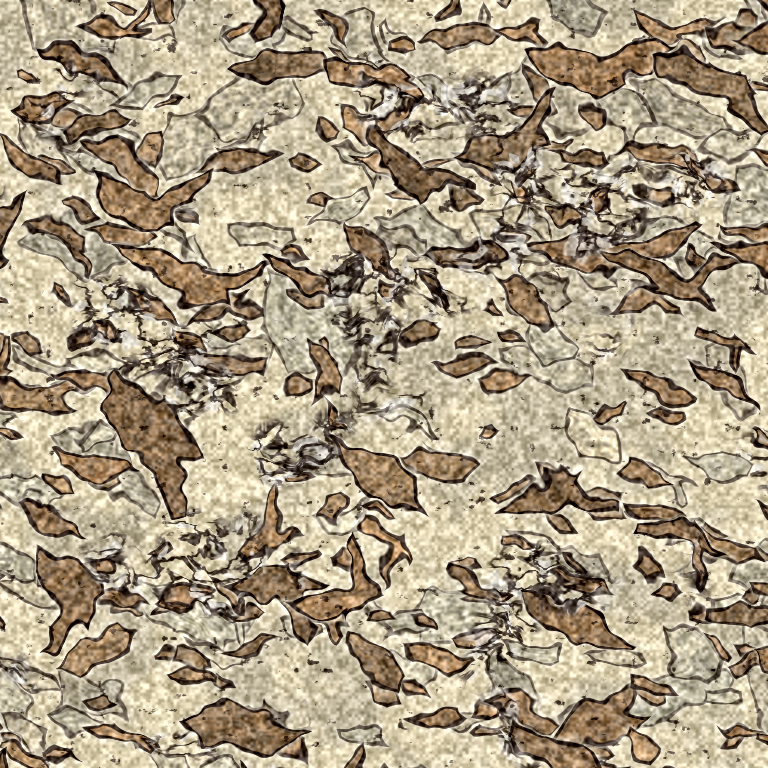
Give the GLSL for this texture, as a WebGL 2 fragment shader.

```glsl
#version 300 es
precision highp float;
// Thin section of stone: inked brown shards and pale grey fragments in grainy cream.

uniform vec2 u_resolution;
out vec4 fragColor;

const float TAU = 6.2832;
const vec3 CREAM = vec3(0.88, 0.83, 0.70);
const vec3 HIGHLIGHT = vec3(0.99, 0.96, 0.88);
const vec3 GREY = vec3(0.70, 0.67, 0.58);
const vec3 BROWN = vec3(0.57, 0.45, 0.32);
const vec3 INK = vec3(0.08, 0.03, 0.01);

float hash(vec2 p) {
  return fract(sin(dot(p, vec2(127.1, 311.7))) * 43758.5);
}

float noise(vec2 p) {
  vec2 cell = floor(p), f = fract(p);
  f = f * f * (3.0 - 2.0 * f);
  float low = mix(hash(cell), hash(cell + vec2(1, 0)), f.x);
  float high = mix(hash(cell + vec2(0, 1)), hash(cell + vec2(1, 1)), f.x);
  return mix(low, high, f.y);
}

float fbm(vec2 p) {
  float sum = 0.0, weight = 0.5;
  for (int i = 0; i < 4; i++) {
    sum += weight * noise(p);
    p = p * 2.03 + 17.3;
    weight *= 0.5;
  }
  return sum / 0.9375;
}

vec2 rotate(vec2 p, float angle) {
  float c = cos(angle), s = sin(angle);
  return vec2(c * p.x + s * p.y, c * p.y - s * p.x);
}

// Distance to an irregular convex polygon stretched to the given half size
float polygon(vec2 p, vec2 size, float seed) {
  float d = -10.0;
  for (int i = 0; i < 6; i++) {
    float side = float(i);
    float angle = (side + 0.6 * hash(vec2(seed, side))) * TAU / 6.0;
    vec2 normal = vec2(cos(angle), sin(angle)) / size;
    float reach = mix(0.55, 0.9, hash(vec2(side + 9.0, seed)));
    d = max(d, (dot(p, normal) - reach) / length(normal));
  }
  return d;
}

// A shard, sometimes forked by a second, slimmer limb
float shard(vec2 p, vec2 size, float seed, float forkChance) {
  float d = polygon(p, size, seed);
  if (hash(vec2(seed, 31.0)) < forkChance) {
    float turn = mix(0.5, 1.4, hash(vec2(seed, 32.0)));
    turn *= hash(vec2(seed, 33.0)) < 0.5 ? -1.0 : 1.0;
    vec2 limb = rotate(p - vec2(0.3 * size.x, 0.0), turn);
    limb.x -= 0.4 * size.x;
    float e = polygon(limb, size * vec2(0.8, 0.65), seed + 5.0);
    float blend = max(0.06 - abs(d - e), 0.0);
    d = min(d, e) - blend * blend * 4.0;
  }
  return d;
}

// Paints one layer of shards; size is the half size in cells
vec3 scatter(vec3 ground, vec2 uv, float cells, vec2 size, float chance,
             float forkChance, vec3 tint, float opacity, float inkAmount, float seed) {
  vec2 p = uv * cells;
  float soft = max(0.0010, 0.7 / u_resolution.y);
  float mottle = 0.7 + 0.6 * noise(uv * 150.0 + seed);
  for (int y = -1; y <= 1; y++) {
    for (int x = -1; x <= 1; x++) {
      vec2 id = floor(p) + vec2(x, y);
      float key = 50.0 * hash(id + seed);
      if (hash(vec2(key, 1.0)) > chance) continue;
      vec2 jitter = vec2(hash(vec2(key, 2.0)), hash(vec2(key, 3.0))) - 0.5;
      float spread = 2.0 * hash(vec2(key, 4.0)) - 1.0;
      float angle = -0.25 + spread * (0.25 + 0.65 * spread * spread);
      vec2 extent = size * mix(0.6, 1.1, hash(vec2(key, 5.0)));
      extent.y *= mix(0.75, 1.3, hash(vec2(key, 6.0)));
      vec2 local = rotate(p - id - 0.5 - 0.7 * jitter, angle);
      float d = shard(local, extent, key, forkChance) / cells;

      float inside = 1.0 - smoothstep(-soft, soft, d);
      float halo = (1.0 - smoothstep(0.002, 0.010, d)) * (1.0 - inside);
      float width = mix(0.0008, 0.0034, noise(uv * 70.0 + key));
      float line = 1.0 - smoothstep(width - soft, width + soft, abs(d));
      float streak = 0.07 * sin(local.y / cells * 800.0 + 5.0 * noise(uv * 30.0));
      vec3 hue = 1.0 + vec3(0.05, 0.0, -0.05) * (hash(vec2(key, 8.0)) - 0.5);
      vec3 body = tint * hue * mix(0.84, 1.16, hash(vec2(key, 7.0))) * (mottle + streak);
      ground = mix(ground, HIGHLIGHT, 0.6 * halo * inkAmount);
      ground = mix(ground, body, inside * opacity);
      ground = mix(ground, INK, line * inkAmount);
    }
  }
  return ground;
}

void main() {
  vec2 uv = gl_FragCoord.xy / u_resolution;
  vec2 ragged = vec2(noise(uv * 55.0), noise(uv * 55.0 + 70.0)) - 0.5;
  vec2 wavy = vec2(noise(uv * 17.0 + 20.0), noise(uv * 17.0 + 50.0)) - 0.5;
  vec2 q = uv + 0.013 * ragged + 0.024 * wavy;

  // Cream ground with cloudy grey patches
  vec3 color = mix(CREAM, GREY, 0.7 * smoothstep(0.46, 0.7, fbm(uv * 13.0)));

  // Pale fragments below, brown shards of three sizes above
  color = scatter(color, q, 6.5, vec2(0.65, 0.3), 0.55, 0.2, GREY, 0.75, 0.5, 3.0);
  color = scatter(color, q, 12.0, vec2(0.62, 0.24), 0.5, 0.2, GREY * 1.08, 0.7, 0.6, 11.0);
  color = scatter(color, q, 17.0, vec2(0.46, 0.2), 0.42, 0.0, BROWN * 1.08, 0.85, 0.8, 23.0);
  color = scatter(color, q, 11.0, vec2(0.66, 0.19), 0.5, 0.3, BROWN * 1.08, 0.88, 0.8, 37.0);
  color = scatter(color, q, 7.2, vec2(0.7, 0.21), 0.5, 0.6, BROWN, 0.92, 0.9, 41.0);

  // Small clumps of tangled ink with bright flecks, and stray specks
  float clump = smoothstep(0.6, 0.7, fbm(uv * 8.0 + 31.0));
  float tangle = 1.0 - smoothstep(0.02, 0.1, abs(fbm(q * vec2(42.0, 58.0)) - 0.5));
  float fleck = smoothstep(0.6, 0.7, noise(q * 70.0 + 8.0));
  float speck = smoothstep(0.72, 0.82, fbm(uv * vec2(75.0, 95.0) + 5.0));
  color = mix(color, vec3(0.9, 0.89, 0.87), 0.7 * clump * fleck);
  color = mix(color, INK, max(0.8 * clump * tangle, 0.7 * speck));

  // Fine grain
  float grain = noise(uv * 250.0) + 0.7 * noise(uv * 140.0 + 40.0) - 0.85;
  color += 0.32 * grain * vec3(1.0, 1.0, 1.05);
  fragColor = vec4(clamp(color, 0.0, 1.0), 1.0);
}
```
